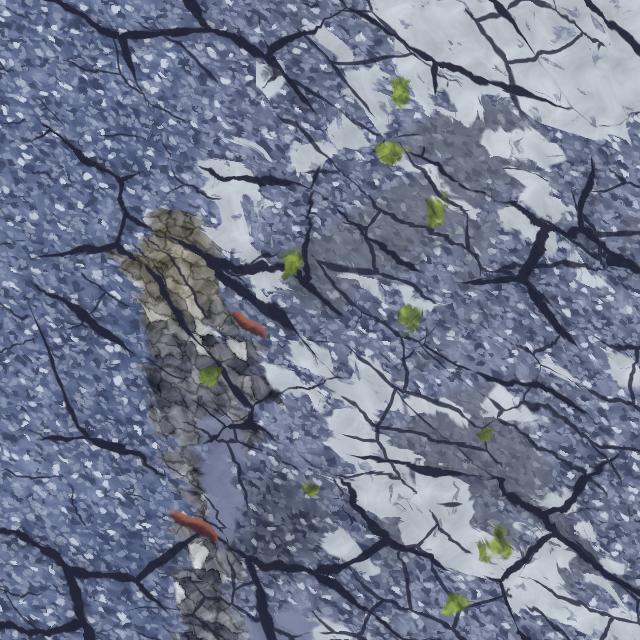
This texture is drawn by a Shadertoy shader. Its source:

```glsl
// Cracked blue-grey asphalt with worn road paint, a gritty broken seam, moss and leaves

vec2 hash2(vec2 c) {
    vec3 q = fract(c.xyx * vec3(.1031, .1030, .0973));
    q += dot(q, q.yzx + 33.33);
    return fract((q.xx + q.yz) * q.zy);
}

// Cellular noise: x = distance to point in cells, y = distance to border on canvas, z = id
vec3 cells(vec2 p, vec2 scale) {
    p *= scale;
    vec2 base = floor(p), f = p - base, near = vec2(9), next = vec2(9);
    float id = 0.;
    for (int j = -1; j <= 1; j++)
    for (int i = -1; i <= 1; i++) {
        vec2 o = vec2(i, j), r = o + hash2(base + o) - f;
        if (dot(r, r) < dot(near, near)) {
            next = near;
            near = r;
            id = hash2(base + o + 71.).x;
        } else if (dot(r, r) < dot(next, next)) next = r;
    }
    vec2 n = normalize(next - near);
    return vec3(length(near), dot(.5 * (near + next), n) / length(n * scale), id);
}

// Layered, twisted sines, roughly -1 to 1
float waves(vec2 p) {
    float sum = 0., amp = .5;
    for (int i = 0; i < 5; i++) {
        p = mat2(.8, .6, -.6, .8) * p + .7 * sin(p.yx * 1.1 + float(i));
        sum += amp * sin(p.x) * cos(p.y);
        p *= 1.9;
        amp *= .55;
    }
    return sum;
}

float segment(vec2 p, vec2 a, vec2 b) {
    vec2 d = b - a;
    return length(p - a - d * clamp(dot(p - a, d) / dot(d, d), 0., 1.));
}

// Axes along and across the downhill slant
vec2 slant(vec2 p) {
    return mat2(.85, .53, -.53, .85) * p;
}

// Asphalt: mottled binder with pale and dark stones of ragged outline
vec3 asphalt(vec2 p, float right) {
    vec2 q = slant(p) + .006 * vec2(waves(p * 110.), waves(p * 110. + 30.));
    vec3 col = mix(vec3(.38, .43, .565), vec3(.41, .445, .55), right);
    col += .13 * waves(slant(p) * vec2(75, 130)) + .07 * waves(p * 13.);
    vec3 big = cells(q, vec2(52, 92)), small = cells(q + 9., vec2(85, 150));
    col = mix(col, vec3(.22, .25, .36), .75 * smoothstep(.65, .3, big.x) * step(big.z, .2));
    col = mix(col, vec3(.55, .59, .69), .85 * smoothstep(.6, .3, small.x) * step(.58, small.z));
    col = mix(col, vec3(.24, .27, .38), .7 * smoothstep(.6, .3, small.x) * step(small.z, .13));
    float stone = smoothstep(.46, .24, big.x) * smoothstep(.7, .95, big.z);
    return mix(col, vec3(.78, .81, .87), stone);
}

// Loose grit in the broken seam
vec3 grit(vec2 p) {
    vec2 q = slant(p) + .012 * vec2(waves(p * 60.), waves(p * 60. + 20.));
    vec3 chip = cells(q, vec2(28, 46));
    vec3 col = mix(vec3(.29, .30, .35), vec3(.49, .50, .53), smoothstep(.1, .75, chip.z));
    col = mix(col, vec3(.76, .77, .78), smoothstep(.88, .94, chip.z));
    float ochre = smoothstep(.15, .03, length(p - vec2(.27, .59)));
    col = mix(col, vec3(.54, .51, .40), .6 * ochre);
    return col * mix(.65, 1., smoothstep(.0, .004, chip.y)) + .2 * waves(p * 100.);
}

void mainImage(out vec4 fragColor, in vec2 fragCoord) {
    vec2 p = fragCoord / iResolution.y;
    vec2 w = p + .024 * vec2(waves(p * 13.), waves(p * 13. + 40.));
    vec2 q = slant(w);
    float right = smoothstep(.2, .5, p.x);
    float rough = waves(slant(p) * vec2(26, 52));

    vec3 col = asphalt(p, right);
    col = mix(col, vec3(.39, .41, .45), .6 * right * smoothstep(.1, .5, waves(p * 9. + 3.)));
    col *= 1. - .25 * smoothstep(.12, .03, length(w - vec2(.43, .19)));

    // Worn paint: a broken stripe, a broad corner and stray islands
    float stripe = min(segment(w, vec2(.37, .73), vec2(.40, .57)) - .03,
                       segment(w, vec2(.48, .44), vec2(.57, .36)) - .018);
    stripe = min(stripe, segment(w, vec2(.58, .27), vec2(1., -.02)) - .048);
    stripe = min(stripe, segment(w, vec2(.45, .75), vec2(.63, .84)) - .012);
    float corner = -min(w.y - .965 + .17 * w.x, w.x - .6);
    float paint = min(stripe, corner) + .055 * rough;
    vec3 flake = cells(q + 3., vec2(9, 20));
    float island = max(.013 - flake.y + .03 * rough, .004 - flake.y);
    island += 1. - step(.74, flake.z) * step(.4, p.x);
    paint = smoothstep(.004, -.004, min(paint, island));
    paint *= 1. - .6 * smoothstep(.4, .6, waves(q * vec2(60, 100)));
    vec3 paintColor = vec3(.745, .775, .81) + .08 * waves(p * 60.) + .05 * waves(p * 12.);
    col = mix(col, paintColor, paint * .96);

    // Gritty seam with a still puddle
    float seam = min(segment(w, vec2(.27, .58), vec2(.32, .38)) - .085,
                     segment(w, vec2(.29, .32), vec2(.34, 0.)) - .045);
    seam = smoothstep(.012, -.012, seam + .06 * rough) * (1. - paint);
    col = mix(col, grit(p), .95 * seam);
    float puddle = min(segment(w, vec2(.34, .33), vec2(.34, .2)) - .03,
                       length(w - vec2(.45, .01)) - .045);
    vec3 water = vec3(.46, .49, .61) + .06 * waves(p * 25.);
    col = mix(col, water, .9 * smoothstep(.008, -.008, puddle + .03 * rough));

    // Long slanted cracks and thinner side cracks; each narrows where it closes
    float wide = cells(q + vec2(.47, .24), vec2(3.6, 7.2)).y;
    float fine = cells(q + .7, vec2(6, 13)).y;
    float open = smoothstep(-.55, .3, waves(p * 11. + 8.));
    open *= smoothstep(.02, .14, p.x + .1 * step(p.y, .3));
    float width = .0062 * open * (1. + .7 * waves(p * 45.));
    float crack = smoothstep(.0016, -.0016, wide - width) * smoothstep(0., .25, open);
    float thin = .0034 * smoothstep(-.25, .3, waves(p * 15.)) * mix(.5, 1., right);
    crack = max(crack, .85 * smoothstep(.0014, -.0014, fine - thin) * smoothstep(0., .001, thin));
    col *= 1. - .28 * open * exp(-90. * wide) * (1. - .7 * paint);
    col = mix(col, vec3(.13, .14, .21), .93 * crack);

    // Ragged moss tufts
    for (int i = 0; i < 10; i++) {
        vec2 h = hash2(vec2(i, 17));
        vec2 d = p - vec2(.24 + .54 * h.x, .06 + .088 * float(i));
        float tuft = length(d) / mix(.012, .026, h.y) + .9 * waves(p * 75.);
        vec3 moss = mix(vec3(.27, .33, .16), vec3(.56, .66, .27), .5 + waves(p * 110.));
        col = mix(col, moss, .85 * smoothstep(1.1, .6, tuft));
    }

    // Fallen leaves, lit along one side
    for (int i = 0; i < 2; i++) {
        float k = float(i);
        vec2 d = slant(p - vec2(.305 + .085 * k, .18 + .315 * k));
        d.y += 2. * d.x * d.x + .008 * waves(p * 50.);
        float leaf = smoothstep(1.15, .85, length(d / vec2(.045 - .012 * k, .011 - .002 * k)));
        vec3 leafColor = mix(vec3(.27, .16, .18), vec3(.62, .37, .30), smoothstep(-.005, .005, d.y));
        col = mix(col, leafColor, .9 * leaf);
    }

    fragColor = vec4(clamp(col, 0., 1.), 1.);
}
```
